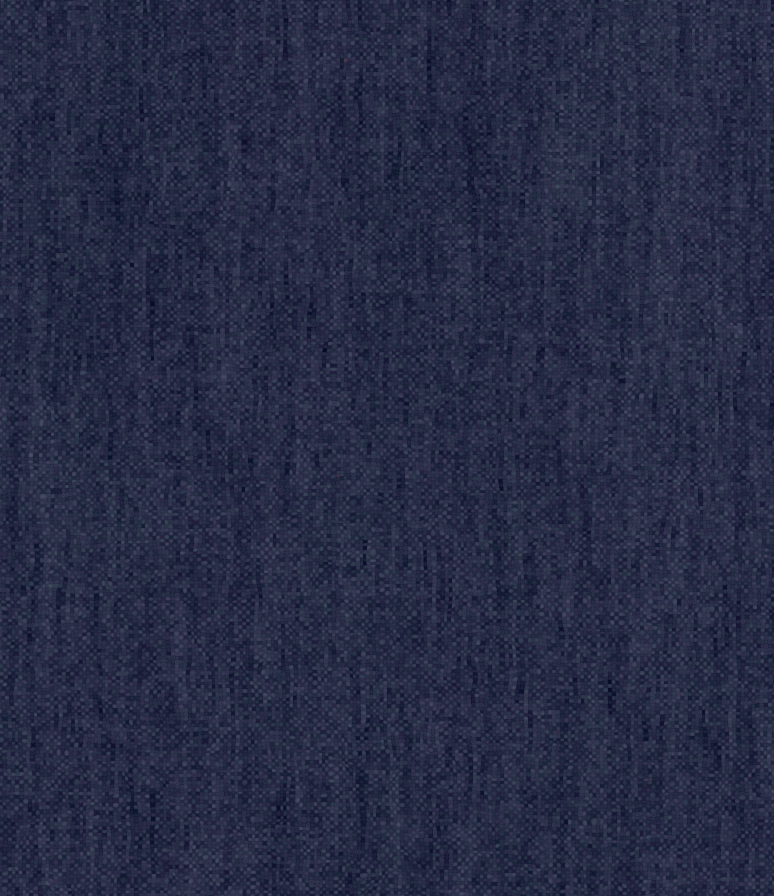
Reproduce this texture procedurally as a Shadertoy shader.

```glsl
// Dark navy linen: a fine grainy plain weave with uneven vertical yarns and rare flecks.

const float PI = 3.14159265;
const vec2 THREADS = vec2(226.0, 236.0);        // warp and weft yarns per canvas height
const vec3 NAVY = vec3(0.155, 0.174, 0.272);    // mean cloth colour
const vec3 LIGHT_STEP = vec3(1.0, 1.0, 0.93);   // colour change per unit of tone
const vec3 VIOLET_STEP = vec3(0.011, -0.007, 0.007);
const vec3 FLECK = vec3(0.32, 0.22, 0.25);
const float WEAVE_CONTRAST = 0.042;
const float PIT_DEPTH = 0.060;
const float GRAIN_CONTRAST = 0.088;
const float YARN_CONTRAST = 0.046;
const float BUNDLE_CONTRAST = 0.034;
const float GAP_DEPTH = 0.042;
const float SLUB_HEIGHT = 0.026;
const float FLECK_SHARE = 0.0002;
const float FOOTPRINT = 0.85;                   // width of the smoothing grid
const int SAMPLES = 3;                          // smoothing grid per axis

float hash(vec2 p) {
    vec3 q = fract(vec3(p.xyx) * 0.1031);
    q += dot(q, q.yzx + 33.33);
    return fract((q.x + q.y) * q.z);
}

float noise(vec2 p) {
    vec2 i = floor(p), f = fract(p);
    f = f * f * (3.0 - 2.0 * f);
    return mix(mix(hash(i), hash(i + vec2(1, 0)), f.x),
               mix(hash(i + vec2(0, 1)), hash(i + vec2(1, 1)), f.x), f.y);
}

// Noise running along one yarn, independent of its neighbours.
float yarnNoise(float yarn, float along, float seed) {
    float shift = hash(vec2(yarn, seed));
    float i = floor(along + shift), f = fract(along + shift);
    f = f * f * (3.0 - 2.0 * f);
    return mix(hash(vec2(yarn + seed, i)), hash(vec2(yarn + seed, i + 1.0)), f);
}

// Slight drift of the yarns and local unevenness that breaks up straight rows.
vec2 distort(vec2 p) {
    vec2 drift = vec2(noise(p * vec2(8.0, 2.0) + 11.0), noise(p * vec2(3.0, 8.0) + 37.0));
    vec2 wobble = vec2(noise(p * vec2(90.0, 45.0) + 5.0), noise(p * vec2(60.0, 90.0) + 71.0));
    return p + (drift - 0.5) * 0.005 + (wobble - 0.5) * 0.0045;
}

vec3 cloth(vec2 p) {
    vec2 w = distort(p) * THREADS;
    vec2 cell = floor(w);
    vec2 bulge = sin(PI * fract(w));

    // Plain weave: raised warp knots alternate with sunken weft ones; pits lie between.
    float side = mod(cell.x + cell.y, 2.0) < 0.5 ? 1.0 : -1.0;
    float knot = side * bulge.x * bulge.y;
    float pit = (1.0 - bulge.x) * (1.0 - bulge.y);
    float tone = knot * WEAVE_CONTRAST - (pit - 0.13) * PIT_DEPTH;
    tone += (hash(cell + 19.0) - 0.5) * GRAIN_CONTRAST;

    // Vertical streaks: single yarns, narrow bundles and a fainter trace of the weft.
    float yarn = yarnNoise(cell.x, w.y / 16.0, 300.0) - 0.5;
    float weft = yarnNoise(cell.y, w.x / 12.0, 700.0) - 0.5;
    float bundle = noise(p * vec2(75.0, 6.0) + 53.0) - 0.5;
    tone += (yarn + 0.45 * weft) * YARN_CONTRAST + bundle * BUNDLE_CONTRAST;

    // Short dark gaps along some warp yarns, pale slubs along very few wefts.
    float gap = smoothstep(0.80, 0.95, yarnNoise(cell.x, w.y / 9.0, 900.0));
    float slub = smoothstep(0.95, 0.99, yarnNoise(cell.y, w.x / 14.0, 1300.0));
    tone += slub * SLUB_HEIGHT - gap * GAP_DEPTH;

    // Broad soft folds and a slightly darker left side.
    tone += (noise(p * vec2(9.0, 2.5) + 83.0) - 0.5) * 0.013;
    tone += (p.x - 0.43) * 0.010;

    // Blue and violet fibres alternate from knot to knot.
    float violet = (noise(p * vec2(14.0, 5.0) + 7.0) - 0.5) * 0.6
                 + (hash(cell + 211.0) - 0.5) * 2.0 - 0.25 * side;
    vec3 color = NAVY + tone * LIGHT_STEP + violet * VIOLET_STEP;

    // Rare reddish fibres caught in the weave.
    float fleck = step(1.0 - FLECK_SHARE, hash(cell + 401.0)) * bulge.x;
    return mix(color, FLECK, 0.6 * fleck);
}

void mainImage(out vec4 fragColor, in vec2 fragCoord) {
    vec3 sum = vec3(0.0);
    for (int y = 0; y < SAMPLES; y++) {
        for (int x = 0; x < SAMPLES; x++) {
            vec2 offset = (vec2(x, y) + 0.5) / float(SAMPLES) - 0.5;
            sum += cloth((fragCoord + offset * FOOTPRINT) / iResolution.y);
        }
    }
    fragColor = vec4(clamp(sum / float(SAMPLES * SAMPLES), 0.0, 1.0), 1.0);
}
```
